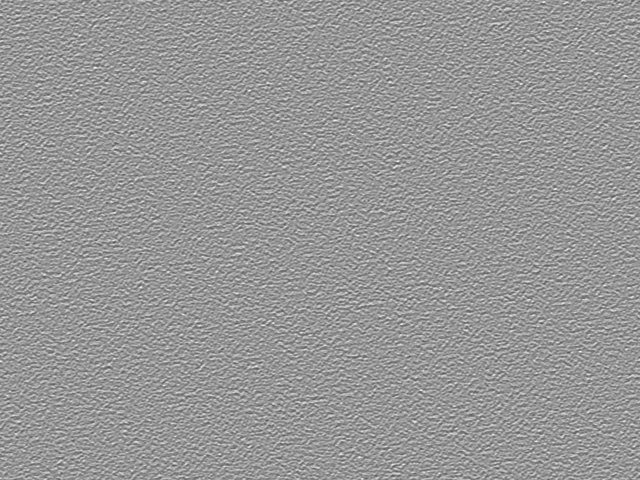
Give the GLSL for this texture, as a WebGL 2 fragment shader.

```glsl
#version 300 es
precision highp float;
// Fine grey embossed grain: short, nearly level flecks lit from above.

uniform vec2 u_resolution;
out vec4 fragColor;

const float MEAN_GREY = 0.590;      // flat surface tone
const float CONTRAST = 0.148;       // tone change per unit slope
const float HIGHLIGHT_BIAS = 0.10;  // makes lit crests a little stronger
const float SLOPE_VARIANCE = 0.34;  // keeps the mean steady under the bias
const vec2 LIGHT_DIR = vec2(-0.17, 0.985);
const float EMBOSS_STEP = 0.0011;   // half sampling distance, in canvas heights
const float GRAIN_STRETCH = 0.84;   // below 1 lengthens grains sideways
const float COARSE_ROWS = 148.0;    // noise cells per canvas height
const float FINE_ROWS = 206.0;
const float COARSE_WEIGHT = 0.84;
const float FINE_WEIGHT = 0.56;
const float COARSE_TILT = 0.12;     // radians
const float FINE_TILT = -0.13;
const float PATCH_ROWS = 58.0;      // patches of stronger and weaker relief
const float PATCH_DEPTH = 0.55;
const float TAU = 6.2831853;

// Integer hash of a lattice cell to [0, 1).
float hash(vec2 cell) {
    uvec2 k = uvec2(ivec2(cell)) * uvec2(1597334677u, 3812015801u);
    uint h = k.x ^ k.y;
    h = (h ^ (h >> 16)) * 2146121005u;
    h = (h ^ (h >> 15)) * 2221713035u;
    h ^= h >> 16;
    return float(h >> 8) / 16777216.0;
}

// Contribution of one lattice corner: random unit gradient dot offset.
float corner(vec2 cell, vec2 offset) {
    float angle = TAU * hash(cell);
    return dot(vec2(cos(angle), sin(angle)), offset);
}

float gradientNoise(vec2 p) {
    vec2 i = floor(p);
    vec2 f = p - i;
    vec2 w = f * f * f * (f * (f * 6.0 - 15.0) + 10.0);
    vec2 e = vec2(1.0, 0.0);
    float low = mix(corner(i, f), corner(i + e.xy, f - e.xy), w.x);
    float high = mix(corner(i + e.yx, f - e.yx), corner(i + e.xx, f - e.xx), w.x);
    return mix(low, high, w.y);
}

mat2 rotation(float angle) {
    float c = cos(angle), s = sin(angle);
    return mat2(c, -s, s, c);
}

// Slope of one grain layer along the light, per noise cell.
float layerSlope(vec2 p, float rows, float tilt, vec2 shift) {
    vec2 scale = rows * vec2(GRAIN_STRETCH, 1.0);
    mat2 turn = rotation(tilt);
    vec2 q = scale * (turn * p) + shift;
    vec2 d = scale * (turn * LIGHT_DIR) * EMBOSS_STEP;
    return (gradientNoise(q + d) - gradientNoise(q - d)) / (2.0 * EMBOSS_STEP * rows);
}

void main() {
    vec2 p = gl_FragCoord.xy / u_resolution.y;

    // Relief from two grain sizes
    float slope = COARSE_WEIGHT * layerSlope(p, COARSE_ROWS, COARSE_TILT, vec2(311.3, 127.6))
                + FINE_WEIGHT * layerSlope(p, FINE_ROWS, FINE_TILT, vec2(743.8, 569.2));

    // Uneven strength
    slope *= 1.0 + PATCH_DEPTH * gradientNoise(p * PATCH_ROWS + vec2(91.4, 37.7));

    // Shading
    float lit = slope + HIGHLIGHT_BIAS * (slope * slope - SLOPE_VARIANCE);
    float grey = clamp(MEAN_GREY + CONTRAST * lit, 0.0, 1.0);
    fragColor = vec4(vec3(grey), 1.0);
}
```
